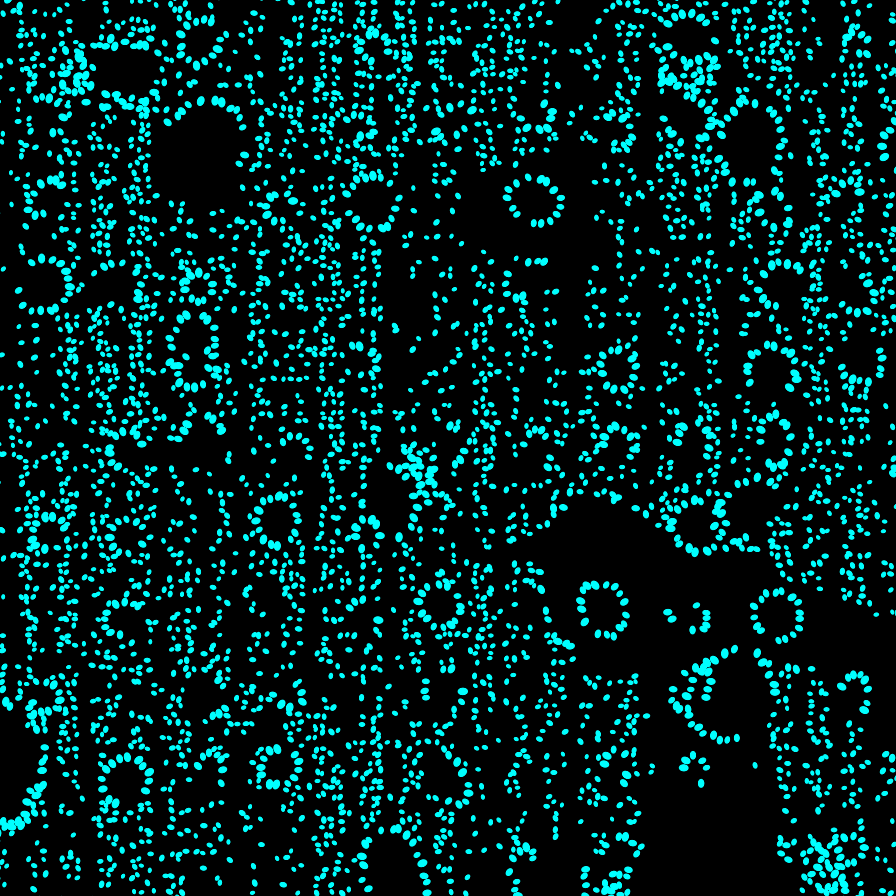
Reproduce this texture procedurally as a Shadertoy shader.

```glsl
// Cyan specks on black: jittered grains gathered in uneven vertical columns,
// with dark hollows edged by larger grains, and beaded oval rings.
// Grains come from a hashed grid, rings from two coarser hashed grids.

const float TAU = 6.2831853;

vec3 hash3(vec2 p) {
    vec3 q = fract(p.xyx * vec3(0.1031, 0.1030, 0.0973));
    q += dot(q, q.yxz + 33.33);
    return fract((q.xxy + q.yzz) * q.zyx);
}

float valueNoise(vec2 p) {
    vec2 i = floor(p), f = fract(p);
    f = f * f * (3.0 - 2.0 * f);
    return mix(mix(hash3(i).x, hash3(i + vec2(1, 0)).x, f.x),
               mix(hash3(i + vec2(0, 1)).x, hash3(i + vec2(1, 1)).x, f.x), f.y);
}

vec2 rotate(vec2 p, float angle) {
    float c = cos(angle), s = sin(angle);
    return vec2(c * p.x + s * p.y, c * p.y - s * p.x);
}

// Approximate distance to an oval grain
float grain(vec2 p, float angle, vec2 halfSize) {
    return (length(rotate(p, angle) / halfSize) - 1.0) * min(halfSize.x, halfSize.y);
}

// Position relative to the ring of this coarse cell; far away if it has none
vec2 ringFrame(vec2 p, float cells, float chance, out vec2 radii, out vec3 seed) {
    vec2 id = floor(p * cells);
    seed = hash3(id + cells * 7.0);
    vec3 place = hash3(id + cells * 7.0 + 91.5);
    radii = mix(0.17, 0.34, seed.x) / cells * vec2(1.0, mix(0.55, 1.0, place.z));
    vec2 center = (id + 0.5 + (place.xy - 0.5) * 0.22) / cells;
    return seed.y > chance ? vec2(9.0) : rotate(p - center, 1.57 + (seed.z - 0.5) * 2.2);
}

// Beads strung along a partly open oval
float ringBeads(vec2 p, float cells, float chance) {
    vec2 radii;
    vec3 seed;
    vec2 q = ringFrame(p, cells, chance, radii, seed);
    float count = floor(TAU * 0.5 * (radii.x + radii.y) / 0.0098);
    float nearest = floor(atan(q.y / radii.y, q.x / radii.x) / TAU * count);
    float cover = mix(0.5, 1.15, fract(seed.x * 17.3));
    float d = 1.0;
    for (float k = -1.0; k <= 1.0; k++) {
        float bead = mod(nearest + k, count);
        vec3 h = hash3(vec2(bead, seed.z * 500.0));
        float t = (bead + 0.5 + 0.5 * (h.x - 0.5)) / count * TAU;
        vec2 c = radii * (1.0 + 0.16 * (h.y - 0.5)) * vec2(cos(t), sin(t));
        if (fract(bead / count + seed.z) < cover && h.z < 0.9)
            d = min(d, grain(q - c, t + h.x - 0.5, vec2(0.0052, 0.0038) * (0.8 + 0.35 * h.z)));
    }
    return d;
}

// 0 inside a ring, 1 outside
float outsideRing(vec2 p, float cells, float chance) {
    vec2 radii;
    vec3 seed;
    vec2 q = ringFrame(p, cells, chance, radii, seed);
    return smoothstep(1.1, 1.4, length(q / radii));
}

// Signed distance-like field of the dark hollows, negative inside
float hollows(vec2 p) {
    vec2 start = vec2(0.69, 0.37), along = vec2(0.31, -0.11);
    float t = clamp(dot(p - start, along) / dot(along, along), 0.0, 1.0);
    float band = length(p - start - along * t) - 0.065 + 0.1 * (valueNoise(p * 11.0) - 0.5);
    return min(band, (valueNoise(p * 6.5 + 13.0) - 0.17) * 0.15);
}

// Chance of a grain: columns of varied strength, thinned in patches
float columnDensity(vec2 p) {
    float wave = 0.5 + 0.5 * cos(TAU * (p.x * 24.0 + 0.3 * valueNoise(p * vec2(9.0, 2.0))));
    float column = smoothstep(0.08, 0.55, wave);
    float strength = valueNoise(vec2(p.x * 22.0, p.y * 3.0 + 40.0));
    float patches = valueNoise(p * 15.0 + 70.0);
    return (0.14 + 0.6 * column) * mix(0.3, 1.2, strength) * mix(0.6, 1.3, patches);
}

void mainImage(out vec4 fragColor, in vec2 fragCoord) {
    vec2 p = fragCoord / iResolution.y;
    float d = min(ringBeads(p, 11.0, 0.5), ringBeads(p + 0.07, 5.0, 0.3));

    // Scattered grains, larger and closer along the hollow edges
    float cells = 112.0;
    vec2 home = floor(p * cells);
    for (int j = -1; j <= 1; j++)
    for (int i = -1; i <= 1; i++) {
        vec2 id = home + vec2(i, j);
        vec3 h = hash3(id + 300.0);
        vec3 shape = hash3(id + 700.0);
        vec2 c = (id + 0.5 + 0.7 * (h.xy - 0.5)) / cells;
        float hollow = hollows(c);
        float edge = 1.0 - smoothstep(0.004, 0.008, abs(hollow - 0.006));
        edge *= smoothstep(0.4, 0.55, valueNoise(c * 9.0 + 25.0));
        float chance = columnDensity(c) * smoothstep(0.0, 0.012, hollow);
        chance = max(chance, 0.85 * edge);
        chance *= outsideRing(c, 11.0, 0.5) * outsideRing(c + 0.07, 5.0, 0.3);
        vec2 size = mix(vec2(0.0029, 0.0022), vec2(0.0043, 0.0031), shape.x);
        if (h.z < chance)
            d = min(d, grain(p - c, shape.y * TAU, size * (1.0 + 0.35 * edge)));
    }

    float ink = clamp(0.5 - d * iResolution.y * 1.4, 0.0, 1.0);
    fragColor = vec4(ink * vec3(0.0, 1.0, 1.0), 1.0);
}
```
